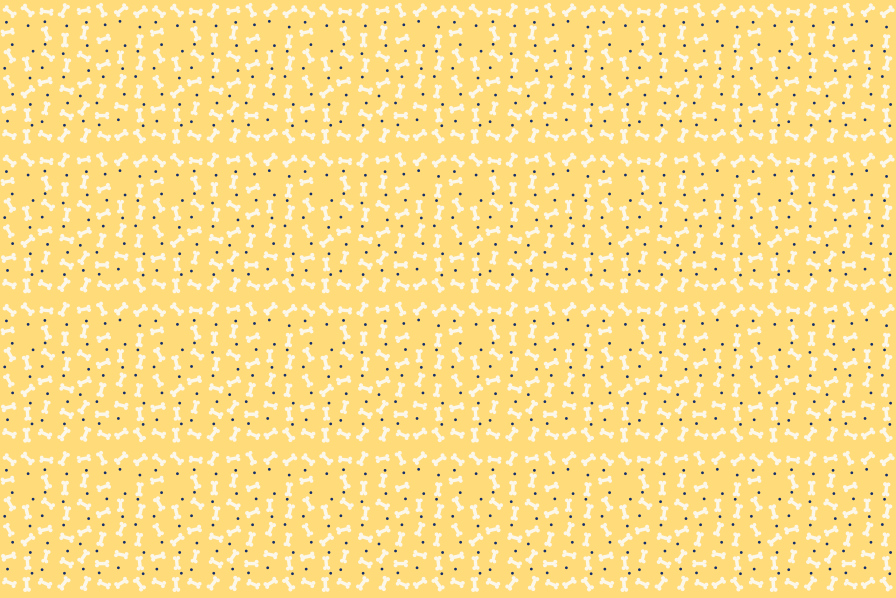
Write a WebGL 2 fragment shader that draws this pattern.

```glsl
#version 300 es
precision highp float;

#define REPEATS 6.0
#define TILE 192.0
#define GRID vec2(8.0, 6.0)
#define JITTER vec2(4.4, 6.0)
#define STAGGER 5.0
#define BONE_HALF 6.6
#define SHAFT_HALF 2.2
#define KNOB_RADIUS 2.5
#define DOT_RADIUS 1.75
#define EMPTY_SHARE 0.08
#define SEED 17.0

uniform vec2 u_resolution;
out vec4 fragColor;

const vec3 BUTTER = vec3(1.0, 0.86, 0.48);
const vec3 CREAM = vec3(0.99, 0.97, 0.92);
const vec3 NAVY = vec3(0.08, 0.18, 0.42);

vec3 hash3(vec2 cell) {
    vec3 q = fract(vec3(cell.xyx + SEED) * vec3(0.1031, 0.103, 0.0973));
    q += dot(q, q.yxz + 33.33);
    return fract((q.xxy + q.yzz) * q.zyx);
}

mat2 rotation(float a) {
    float c = cos(a), s = sin(a);
    return mat2(c, -s, s, c);
}

// 1 for rows between the first and the last, else 0
float innerRow(float row) {
    return step(0.5, row) * step(row, GRID.y - 1.5);
}

// Jittered centre; alternate columns shift in the inner rows only
vec2 boneCentre(vec2 cell) {
    float inner = innerRow(cell.y);
    vec2 jitter = (hash3(cell).xy - 0.5) * JITTER * vec2(1.0, mix(0.6, 1.0, inner));
    float shift = (mod(cell.x, 2.0) * 2.0 - 1.0) * STAGGER * inner;
    return (cell + 0.5) * TILE / GRID + jitter + vec2(0.0, shift - 2.0);
}

// Straight shaft with a pair of round knobs at each end
float boneDistance(vec2 p) {
    p = abs(p);
    vec2 q = p - vec2(BONE_HALF, SHAFT_HALF);
    float shaft = length(max(q, 0.0)) + min(max(q.x, q.y), 0.0);
    float knob = length(q) - KNOB_RADIUS;
    return min(shaft, knob);
}

float coverage(float d, float pixel) {
    return smoothstep(0.65, -0.65, d / pixel);
}

void main() {
    // Square tiles laid from the top left corner
    float pixel = REPEATS * TILE / u_resolution.x;
    vec2 p = vec2(gl_FragCoord.x, u_resolution.y - gl_FragCoord.y) * pixel;
    p = mod(p, TILE);
    vec2 home = floor(p * GRID / TILE);

    float bones = 1e3;
    float dots = 1e3;
    for (int j = -1; j <= 1; j++) {
        for (int i = -1; i <= 1; i++) {
            vec2 cell = home + vec2(i, j);
            if (any(lessThan(cell, vec2(0.0))) || any(greaterThanEqual(cell, GRID))) continue;
            vec2 centre = boneCentre(cell);
            vec3 rnd = hash3(cell + 41.0);

            // Bone at a random angle, with a few inner places left empty
            if (rnd.y > EMPTY_SHARE * innerRow(cell.y)) {
                float size = mix(0.94, 1.05, rnd.z);
                vec2 local = rotation(rnd.x * 3.1416) * (p - centre);
                bones = min(bones, boneDistance(local / size) * size);
            }

            // Dot between this bone and the next one in the column
            if (cell.y < GRID.y - 1.5) {
                vec2 middle = 0.5 * (centre + boneCentre(cell + vec2(0.0, 1.0)));
                middle += (hash3(cell + 83.0).xy - 0.5) * vec2(13.0, 3.0);
                dots = min(dots, length(p - middle) - DOT_RADIUS);
            }
        }
    }

    vec3 colour = mix(BUTTER, NAVY, coverage(dots, pixel));
    colour = mix(colour, CREAM, coverage(bones, pixel));
    fragColor = vec4(colour, 1.0);
}
```
